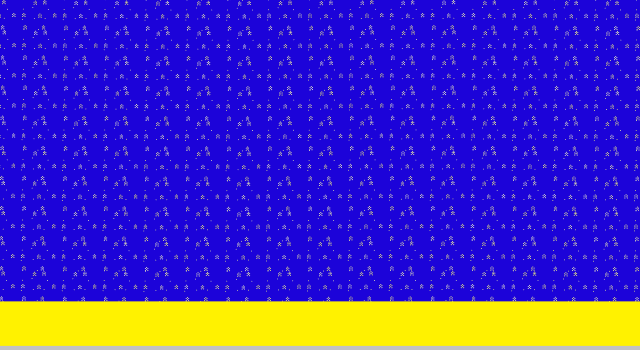
Write a WebGL 1 fragment shader that draws this pattern.

```glsl
precision highp float;
// A blue field tiled with seven tiny five-dot stars and loose specks,
// above a flat yellow band and a thin grey strip. Tiles wrap by rounding,
// layered sines shift them slightly, and cellular noise sets the specks.

uniform vec2 u_resolution;

const float CANVAS_HEIGHT = 280.0;          // design units, bottom to top
const vec2 TILE = vec2(32.7, 24.1);
const vec2 ANCHOR = vec2(10.7, 171.2);      // first star of one tile
const float BAND_TOP = 38.9;
const float STRIP_TOP = 3.3;

const vec3 BLUE = vec3(0.11, 0.01, 0.85);
const vec3 YELLOW = vec3(1.0, 0.95, 0.0);
const vec3 GREY = vec3(0.76);
const vec3 PALE = vec3(0.86, 0.86, 0.80);
const vec3 WARM = vec3(0.86, 0.85, 0.48);

float hash(vec2 p) {
  return fract(sin(dot(p, vec2(41.3, 289.1))) * 4375.85);
}

// Antialiased disc, px being the size of one pixel
float disc(vec2 p, float radius, float px) {
  return clamp((radius - length(p)) / px + 0.5, 0.0, 1.0);
}

// Star: apex, two arms, heart and two legs, mirrored about x = 0
float starShape(vec2 p, float px) {
  vec2 m = vec2(abs(p.x), p.y);
  float s = disc(m - vec2(0.0, 1.3), 0.38, px);
  s = max(s, disc(m - vec2(0.95, 0.45), 0.38, px));
  s = max(s, disc(m - vec2(0.0, -0.3), 0.38, px));
  return max(s, disc(m - vec2(0.95, -1.2), 0.38, px));
}

// One star per tile, with a tint that varies between repeats
vec3 addStar(vec3 base, vec2 p, vec2 offset, float px) {
  vec2 q = (p - offset) / TILE;
  vec2 id = floor(q + 0.5);
  vec3 tint = mix(PALE, WARM, hash(id + offset));
  return mix(base, tint, starShape((q - id) * TILE, px));
}

vec3 addPair(vec3 base, vec2 p, vec2 first, vec2 gap, float px) {
  return addStar(addStar(base, p, first, px), p, first + gap, px);
}

// One jittered speck in each of 3 x 3 cells, the same in every tile
vec3 addSpecks(vec3 base, vec2 p, float px) {
  vec2 q = p / TILE * 3.0;
  vec2 id = mod(floor(q), 3.0);
  vec2 jitter = 0.18 + 0.64 * vec2(hash(id + 3.1), hash(id + 7.7));
  vec2 d = (fract(q) - jitter) * TILE / 3.0;
  return mix(base, mix(PALE, WARM, hash(id + 5.3)), disc(d, 0.3, px));
}

// Small wandering of the rows and columns
vec2 drift(vec2 p) {
  return vec2(0.5 * sin((p.y - 155.0) * 0.02) + 0.1 * sin(p.y * 0.13),
              0.3 * cos((p.x - 340.0) * 0.018) + 0.1 * sin(p.x * 0.09));
}

void main() {
  float px = CANVAS_HEIGHT / u_resolution.y;
  vec2 pos = gl_FragCoord.xy * px;
  vec2 p = pos - ANCHOR - drift(pos);

  // Field with its repeating stars
  vec3 color = addSpecks(BLUE, p, px);
  color = addPair(color, p, vec2(0.0), vec2(8.0, 0.0), px);
  color = addStar(color, p, vec2(20.9, -0.4), px);
  color = addPair(color, p, vec2(8.9, -9.8), vec2(14.7, 0.0), px);
  color = addPair(color, p, vec2(17.3, -14.2), vec2(7.6, 0.4), px);

  // Flat bands at the foot
  color = mix(color, YELLOW, clamp((BAND_TOP - pos.y) / px + 0.5, 0.0, 1.0));
  color = mix(color, GREY, clamp((STRIP_TOP - pos.y) / px + 0.5, 0.0, 1.0));
  gl_FragColor = vec4(color, 1.0);
}
```
